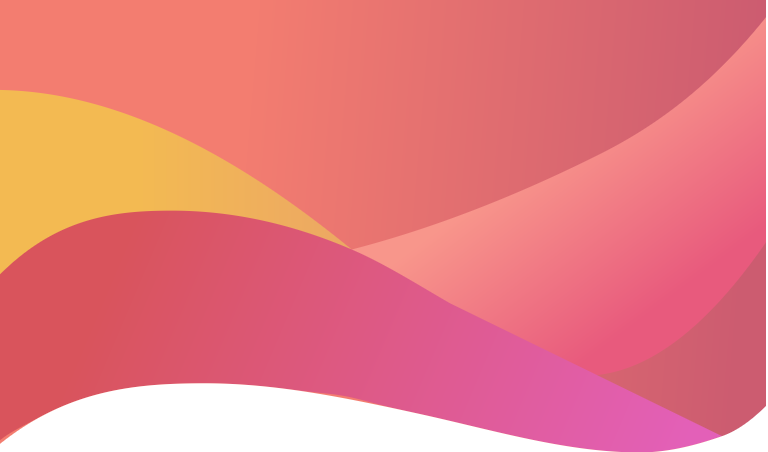
This background is drawn by a WebGL 2 fragment shader. Its source:

```glsl
#version 300 es
precision highp float;

uniform vec2 u_resolution;
out vec4 outColor;

const vec3 CORAL = vec3(0.953, 0.490, 0.440);
const vec3 DUSTY_ROSE = vec3(0.800, 0.360, 0.440);
const vec3 AMBER = vec3(0.953, 0.729, 0.322);
const vec3 APRICOT = vec3(0.925, 0.655, 0.392);
const vec3 SALMON = vec3(0.973, 0.588, 0.545);
const vec3 HOT_PINK = vec3(0.910, 0.353, 0.490);
const vec3 CRIMSON = vec3(0.850, 0.329, 0.360);
const vec3 ORCHID = vec3(0.890, 0.376, 0.722);

// Cubic Hermite height between two knots, each (x, height, slope)
float hermite(float x, vec3 a, vec3 b) {
    float span = b.x - a.x;
    float t = clamp((x - a.x) / span, 0.0, 1.0);
    float s = 1.0 - t;
    float ends = mix(a.y, b.y, t * t * (3.0 - 2.0 * t));
    return ends + span * t * s * (a.z * s - b.z * t);
}

// Antialiased mask of the region where the signed value is positive
float coverage(float d) {
    float width = max(length(vec2(dFdx(d), dFdy(d))), 1e-5);
    return clamp(d / width + 0.5, 0.0, 1.0);
}

vec3 gradient(vec3 from, vec3 to, float s, float start, float end) {
    return mix(from, to, clamp((s - start) / (end - start), 0.0, 1.0));
}

// Upper edge of the ribbon, straight in its last stretch
float crestHeight(float x) {
    vec3 top = vec3(0.224, 0.534, 0.0);
    vec3 meet = vec3(0.458, 0.448, -0.73);
    vec3 bend = vec3(0.586, 0.329, -0.98);
    if (x < top.x) return hermite(x, vec3(0.0, 0.393, 1.695), top);
    if (x < meet.x) return hermite(x, top, meet);
    if (x < bend.x) return hermite(x, meet, bend);
    return bend.y - 0.83 * (x - bend.x);
}

// Boundary with the white area below
float baseHeight(float x) {
    vec3 top = vec3(0.267, 0.152, 0.0);
    vec3 fall = vec3(0.547, 0.084, -0.373);
    vec3 low = vec3(0.833, -0.001, 0.0);
    vec3 rise = vec3(0.940, 0.035, 0.593);
    if (x < top.x) return hermite(x, vec3(0.0, 0.018, 1.36), top);
    if (x < fall.x) return hermite(x, top, fall);
    if (x < low.x) return hermite(x, fall, low);
    if (x < rise.x) return hermite(x, low, rise);
    return hermite(x, rise, vec3(0.9974, 0.102, 1.695));
}

// Upper edge of the sweeping wing
float wingHeight(float x) {
    vec3 middle = vec3(0.781, 0.659, 0.85);
    if (x < middle.x) return hermite(x, vec3(0.458, 0.448, 0.44), middle);
    return hermite(x, middle, vec3(0.9974, 0.962, 2.12));
}

float bump(float x, float center, float radius) {
    float d = (x - center) / radius;
    return exp(-d * d);
}

void main() {
    vec2 p = gl_FragCoord.xy / u_resolution;
    float crest = crestHeight(p.x);
    float base = baseHeight(p.x);
    float meetX = 0.458;

    // Backdrop
    vec3 color = gradient(CORAL, DUSTY_ROSE, p.x - 0.05 * p.y, 0.28, 0.95);

    // Amber hill
    float hill = hermite(p.x, vec3(0.0, 0.801, -0.03), vec3(meetX, 0.448, -1.39));
    float hillMask = coverage(hill - p.y) * coverage(meetX - p.x);
    color = mix(color, gradient(AMBER, APRICOT, p.x, 0.18, 0.46), hillMask);

    // Wing with a diagonal gradient
    float wingFloor = hermite(p.x, vec3(0.776, 0.170, 0.17), vec3(0.9974, 0.464, 2.46));
    float wingMask = coverage(wingHeight(p.x) - p.y) * coverage(p.y - wingFloor);
    wingMask *= coverage(p.x - meetX);
    float diagonal = p.x + 0.786 * (1.0 - p.y);
    color = mix(color, gradient(SALMON, HOT_PINK, diagonal, 0.97, 1.39), wingMask);

    // Ribbon with thin coral slivers along its lower edge
    float ribbonAxis = p.x + 0.25 * (1.0 - p.y);
    vec3 ribbon = gradient(CRIMSON, ORCHID, ribbonAxis, 0.296, 1.14);
    float sliver = 0.005 * bump(p.x, 0.45, 0.04) + 0.008 * bump(p.x, 0.0, 0.03);
    ribbon = mix(CORAL, ribbon, coverage(p.y - base - sliver));
    color = mix(color, ribbon, coverage(crest - p.y));

    // White area below and at the right border
    color = mix(color, vec3(1.0), coverage(base - p.y));
    color = mix(color, vec3(1.0), coverage(p.x - 0.9974));

    outColor = vec4(color, 1.0);
}
```
